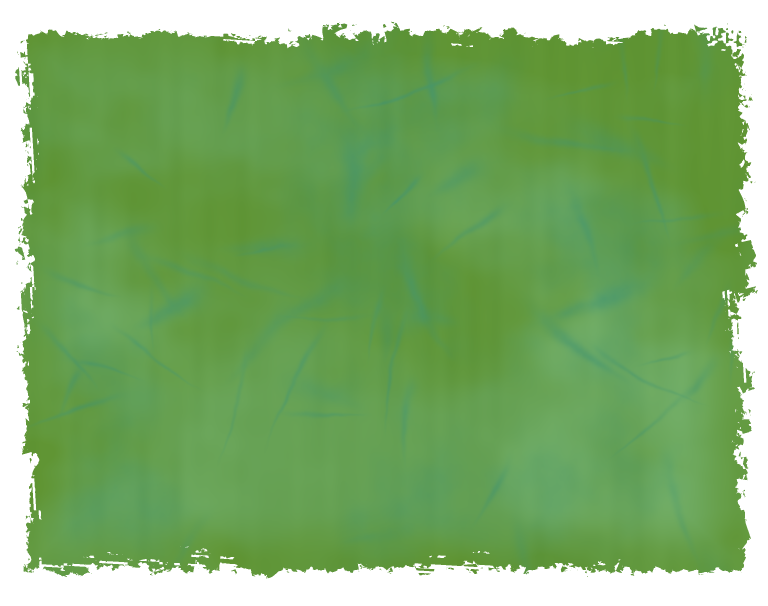
This texture is drawn by a WebGL 1 fragment shader. Its source:

```glsl
precision highp float;
// A painted green sheet with a torn, chipped border on white.
// Cloudy noise mixes the greens, a loop scatters soft teal brush strokes,
// and a box distance roughened by noise and angular cells cuts the border.

uniform vec2 u_resolution;

#define STROKES 68
#define STROKE_OPACITY 0.52
#define HAZE_OPACITY 0.26
#define SHEET_MIN vec2(0.041, 0.060)
#define SHEET_MAX vec2(0.966, 0.944)
#define TEAR_SIZE 0.027
#define CHIP_SIZE 0.021
#define BASE_GREEN vec3(0.400, 0.630, 0.325)
#define LIGHT_GREEN vec3(0.440, 0.675, 0.395)
#define OLIVE vec3(0.370, 0.575, 0.185)
#define TEAL vec3(0.255, 0.580, 0.440)

float hash(vec2 p) {
  return fract(sin(dot(p, vec2(127.1, 311.7))) * 43758.5);
}

float noise(vec2 p) {
  vec2 cell = floor(p), f = fract(p);
  f = f * f * (3.0 - 2.0 * f);
  return mix(mix(hash(cell), hash(cell + vec2(1.0, 0.0)), f.x),
             mix(hash(cell + vec2(0.0, 1.0)), hash(cell + 1.0), f.x), f.y);
}

mat2 rotation(float angle) {
  float c = cos(angle), s = sin(angle);
  return mat2(c, -s, s, c);
}

float fbm(vec2 p) {
  float sum = 0.0, weight = 0.5;
  for (int i = 0; i < 4; i++) {
    sum += weight * noise(p);
    p = rotation(0.6) * p * 2.03 + 7.3;
    weight *= 0.5;
  }
  return sum / 0.9375;
}

// Distance inside the clean rectangle, with the sheet scaled to the aspect
float boxInside(vec2 p, float aspect) {
  vec2 low = p - SHEET_MIN;
  vec2 high = vec2(SHEET_MAX.x * aspect, SHEET_MAX.y) - p;
  return min(min(low.x, low.y), min(high.x, high.y));
}

// 1 on the sheet, 0 on the white ground
float tornSheet(vec2 p, float aspect) {
  float inside = boxInside(p, aspect);
  if (inside > 0.06) return 1.0;
  if (inside < -0.06) return 0.0;
  float rough = 0.35 + 0.9 * noise(p * 5.0 + 3.0);
  float edge = inside + TEAR_SIZE * (noise(p * 9.0) - 0.5);
  edge += TEAR_SIZE * rough * (fbm(p * 38.0) - 0.5);

  // Angular chips in three sizes
  float scale = 42.0, size = CHIP_SIZE * rough;
  for (int i = 0; i < 3; i++) {
    vec2 q = rotation(0.25 + 0.9 * float(i)) * p * scale;
    edge += size * (hash(floor(q + 0.8 * noise(q * 0.7))) - 0.5);
    scale *= 2.1;
    size *= 0.65;
  }

  // Thin slits that run along the nearest side
  vec2 center = 0.5 * (SHEET_MIN + SHEET_MAX) * vec2(aspect, 1.0);
  vec2 fromCenter = abs(p - center) - center;
  vec2 q = fromCenter.x > fromCenter.y ? p.yx : p;
  q.y += 0.06 * q.x;
  float slit = step(0.80, hash(floor(q * vec2(19.0, 260.0))));
  edge -= 0.016 * slit * smoothstep(0.45, 0.65, noise(p * 8.0 + 20.0));

  // Dry spray in the upper right corner
  vec2 corner = p - vec2(0.945 * aspect, 0.93);
  edge += 0.09 * exp(-dot(corner, corner) * 1100.0) * (noise(p * 230.0) - 0.62);
  return step(0.0, edge);
}

// Combined cover of scattered, slightly bent, tapering strokes
float brushStrokes(vec2 p, float aspect) {
  float bare = 1.0;
  vec2 brushed = p + 0.012 * (vec2(fbm(p * 17.0), fbm(p * 17.0 + 40.0)) - 0.5);
  for (int i = 0; i < STROKES; i++) {
    vec2 id = vec2(float(i) + 1.0, 0.0);
    vec2 place = vec2(hash(id + 0.13) * aspect, hash(id + 0.37));
    vec2 q = rotation(3.14 * hash(id + 0.59)) * (brushed - place);
    float reach = mix(0.055, 0.145, hash(id + 0.71));
    float thin = hash(id + 0.83);
    float width = mix(0.004, 0.027, thin * thin);
    q.y += 2.4 * (hash(id + 0.91) - 0.5) * q.x * q.x;
    float along = q.x / reach;
    width *= 0.75 + 0.5 * along;
    float across = q.y / max(width, 0.002);
    float cover = exp(-across * across) * smoothstep(1.0, 0.15, abs(along));
    bare *= 1.0 - cover * mix(0.45, 0.85, hash(id + 0.47));
  }
  return 1.0 - bare;
}

vec3 paint(vec2 p, float aspect) {
  // Broad clouds of light green and olive, darker toward the border
  float border = 1.0 - smoothstep(0.0, 0.11, boxInside(p, aspect));
  float light = smoothstep(0.42, 0.72, fbm(p * 3.2 + 11.0));
  float olive = smoothstep(0.46, 0.76, fbm(p * vec2(2.6, 3.8) + 31.0));
  vec3 color = mix(BASE_GREEN, LIGHT_GREEN, light);
  color = mix(color, OLIVE, clamp(0.8 * olive + 0.6 * border, 0.0, 0.9));

  // Teal haze and strokes, mottled by a finer grain
  float grain = 0.55 + 0.85 * fbm(p * 32.0);
  float haze = smoothstep(0.45, 0.75, fbm(p * 5.0 + 57.0));
  float teal = HAZE_OPACITY * haze + STROKE_OPACITY * brushStrokes(p, aspect);
  color = mix(color, TEAL, clamp(teal * grain * (1.0 - 0.5 * border), 0.0, 0.85));

  // Faint vertical wash marks
  return color + 0.018 * (noise(p * vec2(55.0, 5.0)) - 0.5);
}

void main() {
  float aspect = u_resolution.x / u_resolution.y;
  vec2 p = gl_FragCoord.xy / u_resolution.y;

  // Average a 3 by 3 grid of samples to smooth the torn border
  float cover = 0.0;
  for (int i = 0; i < 9; i++) {
    vec2 tap = vec2(mod(float(i), 3.0), floor(float(i) / 3.0)) - 1.0;
    cover += tornSheet(p + tap / (3.0 * u_resolution.y), aspect) / 9.0;
  }
  gl_FragColor = vec4(mix(vec3(1.0), paint(p, aspect), cover), 1.0);
}
```
